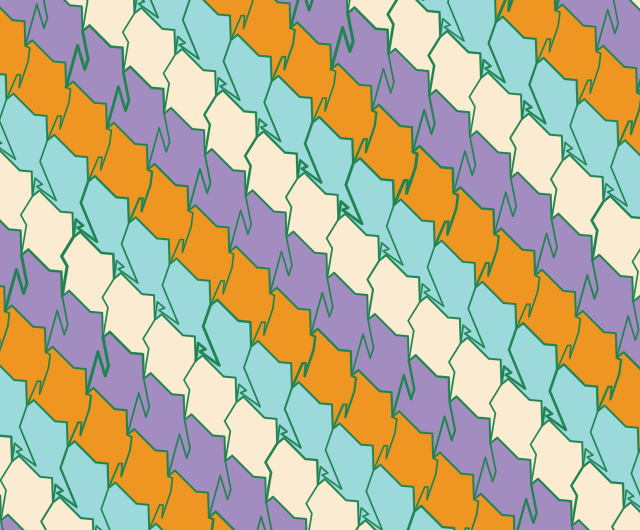
Reproduce this pattern procedurally as a WebGL 2 fragment shader.

```glsl
#version 300 es
precision highp float;

uniform vec2 u_resolution;
out vec4 outColor;

// Layout: the canvas is UNITS wide, y runs downward from the top edge
const float UNITS = 1152.0;
const vec2 ANCHOR = vec2(609.0, 395.0);
const vec2 STEP = vec2(73.4, 74.2);       // next tile along a band
const vec2 CYCLE = vec2(-110.1, 403.2);   // next group of four bands
const float BAND_SPACING = 128.6;

// Palette
const vec3 CREAM = vec3(0.98, 0.92, 0.82);
const vec3 PURPLE = vec3(0.64, 0.55, 0.75);
const vec3 ORANGE = vec3(0.935, 0.59, 0.13);
const vec3 CYAN = vec3(0.61, 0.85, 0.86);
const vec3 GREEN = vec3(0.12, 0.515, 0.32);

// Stepped outline shared by the top of every tile
const vec2 TOP[7] = vec2[7](vec2(0), vec2(12.5, -10), vec2(50.5, 28),
    vec2(72, 30), STEP, STEP, STEP);

// Side outlines, measured from the upper left corner of a tile
const vec2 NOTCH[7] = vec2[7](vec2(0), vec2(-21, 34), vec2(-11, 52),
    vec2(-20, 106), vec2(-20, 106), vec2(-20, 106), vec2(-20, 106));
const vec2 SPIKE[7] = vec2[7](vec2(0), vec2(10, 51), vec2(4, 69),
    vec2(-9, 26), vec2(-29.6, 101), vec2(-29.6, 101), vec2(-29.6, 101));
const vec2 SLIT[7] = vec2[7](vec2(0), vec2(8, 4), vec2(5, 28),
    vec2(-11, 75), vec2(-9, 52), vec2(-15, 52), vec2(-33.9, 96));
const vec2 ZIGZAG[7] = vec2[7](vec2(0), vec2(-13, 38), vec2(16, 108),
    vec2(-19, 83), vec2(-9, 79), vec2(-22, 68), vec2(-26.6, 100));

float hash(vec2 cell) {
    vec3 q = fract(cell.xyx * vec3(0.1031, 0.1030, 0.0973));
    q += dot(q, q.yzx + 33.33);
    return fract((q.x + q.y) * q.z);
}

float segmentDistance(vec2 p, vec2 a, vec2 b) {
    vec2 ab = b - a;
    float t = clamp(dot(p - a, ab) / max(dot(ab, ab), 1e-4), 0.0, 1.0);
    return length(p - a - ab * t);
}

float pathDistance(vec2 p, vec2 path[7]) {
    float d = 1e5;
    for (int i = 0; i < 6; i++) d = min(d, segmentDistance(p, path[i], path[i + 1]));
    return d;
}

float sideDistance(vec2 p, int kind) {
    if (kind == 0) return pathDistance(p, NOTCH);
    if (kind == 1) return pathDistance(p, SPIKE);
    if (kind == 2) return pathDistance(p, SLIT);
    return pathDistance(p, ZIGZAG);
}

// Height of the stepped top at x, for one tile
float topHeight(float x) {
    float y = 0.0;
    for (int i = 0; i < 4; i++) {
        vec2 a = TOP[i], b = TOP[i + 1];
        if (x >= a.x) y = mix(a.y, b.y, (x - a.x) / (b.x - a.x));
    }
    return y;
}

vec3 bandColor(int kind) {
    return kind == 0 ? CREAM : kind == 1 ? PURPLE : kind == 2 ? ORANGE : CYAN;
}

vec2 bandOrigin(float band, int kind) {
    vec2 shift = kind == 0 ? vec2(0) : kind == 1 ? vec2(-20, 106)
        : kind == 2 ? vec2(-49.6, 207) : vec2(-83.5, 303);
    return shift + floor(band / 4.0) * CYCLE;
}

void main() {
    float unit = UNITS / u_resolution.x;
    vec2 p = vec2(gl_FragCoord.x, u_resolution.y - gl_FragCoord.y) * unit - ANCHOR;
    float nearest = floor((p.y - p.x * STEP.y / STEP.x) / BAND_SPACING);

    vec3 color = CREAM;
    float ink = 1e5;
    for (float j = -1.0; j <= 1.0; j++) {
        float band = nearest + j;
        int kind = int(mod(band, 4.0));
        vec2 q = p - bandOrigin(band, kind);
        float column = floor(q.x / STEP.x);

        // Each lower band covers the one above it
        vec2 local = q - column * STEP;
        if (j < 0.0 || local.y > topHeight(local.x)) color = bandColor(kind);

        // Outlines, with some tiles drawn bolder
        for (float i = -1.0; i <= 1.0; i++) {
            float tile = column + i;
            vec2 r = q - tile * STEP;
            float bold = pow(hash(vec2(tile, band) + 71.0), 4.0);
            ink = min(ink, pathDistance(r, TOP) - 1.75 - 0.5 * bold);
            ink = min(ink, sideDistance(r, kind) - 1.5 - 1.3 * bold);
        }
    }

    float aa = 0.7 * unit;
    color = mix(GREEN, color, smoothstep(-aa, aa, ink));
    outColor = vec4(color, 1.0);
}
```
